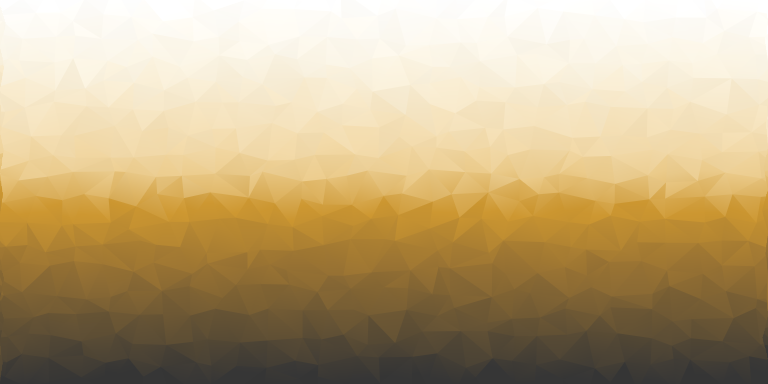
A WebGL 2 fragment shader for this background:

```glsl
#version 300 es
precision highp float;
// Low-poly backdrop: white fades through cream and gold down to charcoal.
// A jittered grid is split into triangles; each one samples the vertical
// ramp near its own centre, so facets stand out where the ramp is steep.

#define CELL vec2(0.070, 0.060)  // mesh cell, in canvas heights
#define JITTER 0.68              // vertex scatter, in cells
#define FLATNESS 0.50            // 0: smooth ramp, 1: flat facets
#define LEVEL_SPREAD 0.030       // random ramp shift per facet
#define TILT 0.35                // random shading slope in a facet
#define GRAIN 0.018              // random brightness per facet
#define SLIVER vec2(0.016, 0.11) // thin facets along the side borders

uniform vec2 u_resolution;
out vec4 outColor;

const vec3 WHITE = vec3(1.0, 1.0, 1.0);
const vec3 IVORY = vec3(0.982, 0.956, 0.89);
const vec3 CREAM = vec3(0.945, 0.848, 0.655);
const vec3 SAND = vec3(0.915, 0.79, 0.54);
const vec3 GOLD = vec3(0.80, 0.59, 0.19);
const vec3 BRONZE = vec3(0.60, 0.45, 0.20);
const vec3 CHARCOAL = vec3(0.21, 0.21, 0.21);

// Sine-free hash: two values in 0..1
vec2 hash2(vec2 p) {
  vec3 q = fract(p.xyx * vec3(0.1031, 0.1030, 0.0973));
  q += dot(q, q.yzx + 33.33);
  return fract((q.xx + q.yz) * q.zy);
}

float ramp(float a, float b, float x) {
  return clamp((x - a) / (b - a), 0.0, 1.0);
}

// Colour by depth below the top edge
vec3 depthColor(float d) {
  vec3 c = mix(WHITE, IVORY, ramp(0.0, 0.17, d));
  c = mix(c, CREAM, ramp(0.17, 0.39, d));
  c = mix(c, SAND, ramp(0.39, 0.455, d));
  c = mix(c, GOLD, ramp(0.455, 0.55, d));
  c = mix(c, BRONZE, ramp(0.55, 0.695, d));
  return mix(c, CHARCOAL, ramp(0.695, 0.98, d));
}

vec2 meshVertex(vec2 id) {
  return (id + (hash2(id + 17.0) - 0.5) * JITTER) * CELL;
}

// Signed distance to the left of the line from a to b
float edgeSide(vec2 p, vec2 a, vec2 b) {
  vec2 e = normalize(b - a);
  return e.x * (p.y - a.y) - e.y * (p.x - a.x);
}

// Facet colour in rgb, weighted by its pixel coverage in a
vec4 facet(vec2 p, vec2 a, vec2 b, vec2 c, vec2 seed, float pixel) {
  float inside = min(edgeSide(p, a, b), min(edgeSide(p, b, c), edgeSide(p, c, a)));
  float cover = clamp(inside / pixel + 0.5, 0.0, 1.0);
  vec2 center = (a + b + c) / 3.0;
  vec2 r = hash2(seed) - 0.5;
  vec2 slope = (hash2(seed + 71.0) - 0.5) * TILT;
  float level = mix(p.y, center.y, FLATNESS) + r.x * LEVEL_SPREAD;
  level += dot(p - center, slope);
  vec3 color = depthColor(1.0 - level) * (1.0 + r.y * GRAIN);
  return vec4(color, 1.0) * cover;
}

// Ramp shift of the narrow triangles hugging both sides
float borderShift(vec2 p, float aspect, float pixel) {
  float side = step(0.5 * aspect, p.x);
  float edge = min(p.x, aspect - p.x);
  float row = p.y / SLIVER.y + side * 0.4;
  vec2 r = hash2(vec2(floor(row), 90.0 + side));
  float taper = 1.0 - abs(2.0 * fract(row) - 1.0);
  float inside = taper * SLIVER.x * r.x - edge;
  return (r.y - 0.5) * 0.14 * clamp(inside / pixel + 0.5, 0.0, 1.0);
}

void main() {
  float pixel = 1.0 / u_resolution.y;
  vec2 p = gl_FragCoord.xy * pixel;
  p.y += borderShift(p, u_resolution.x * pixel, pixel);
  vec2 home = floor(p / CELL);
  vec4 sum = vec4(0.0);

  // Test the nearby cells, each cut along its shorter diagonal
  for (int j = -1; j <= 1; j++) {
    for (int i = -1; i <= 1; i++) {
      vec2 id = home + vec2(i, j);
      vec2 a = meshVertex(id);
      vec2 b = meshVertex(id + vec2(1, 0));
      vec2 c = meshVertex(id + vec2(1, 1));
      vec2 d = meshVertex(id + vec2(0, 1));
      vec2 seed = id * 2.0 + 200.0;
      if (distance(a, c) < distance(b, d)) {
        sum += facet(p, a, b, c, seed, pixel);
        sum += facet(p, a, c, d, seed + 1.0, pixel);
      } else {
        sum += facet(p, a, b, d, seed, pixel);
        sum += facet(p, b, c, d, seed + 1.0, pixel);
      }
    }
  }
  vec3 color = sum.a > 0.001 ? sum.rgb / sum.a : depthColor(1.0 - p.y);
  outColor = vec4(clamp(color, 0.0, 1.0), 1.0);
}
```
